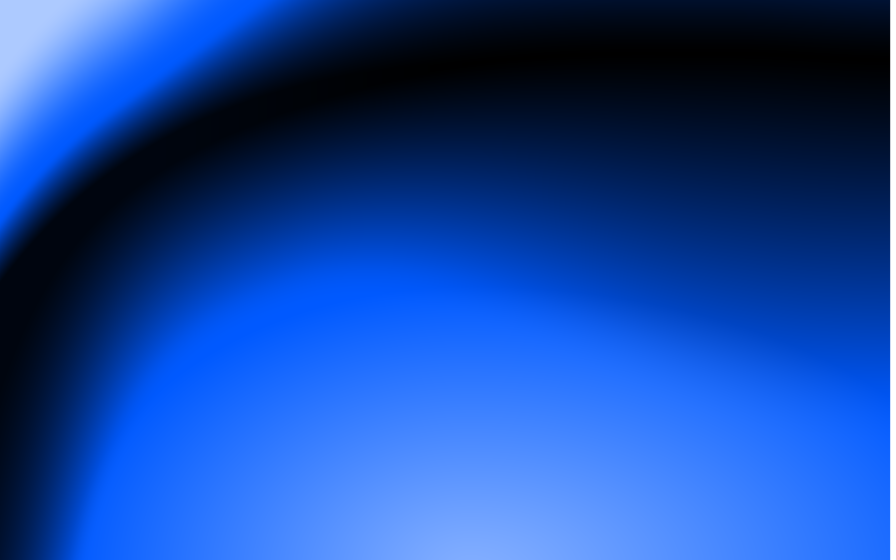
Reproduce this background procedurally as a Shadertoy shader.

```glsl
// A dark arched crease divides two soft blue glows: a pale one in the upper
// left corner and a broad one rising from the bottom. Each glow is shaded by
// its height from the crease, then lifted towards white by a highlight.

const vec3 BLUE = vec3(0.0, 0.35, 1.0);
const vec3 WHITE = vec3(1.0);
const float MARGIN_START = 0.9935;

// Height of the crease: nearly level at right, falling steeply at left.
float creaseHeight(float x) {
    float u = max(1.15 - x, 0.0) / 1.15;
    float u2 = u * u;
    float rightDip = 0.012 * smoothstep(1.3, 1.6, x);
    return 0.904 - 0.25 * u2 - 0.176 * u2 * u2 * u2 - rightDip;
}

// Minimum of a and b with a rounded join of width k.
float softMin(float a, float b, float k) {
    float h = max(k - abs(a - b), 0.0) / k;
    return min(a, b) - 0.25 * k * h * h;
}

// Black to blue by brightness, then blue to white by highlight.
vec3 shade(float brightness, float highlight) {
    return mix(BLUE * softMin(brightness, 1.0, 0.12), WHITE, highlight);
}

// Corner glow above the crease; its falloff widens towards the right.
vec3 outerGlow(float x, float height) {
    float spread = mix(1.0, 2.7, smoothstep(0.2, 0.94, x));
    float h = height / spread;
    return shade(pow(h / 0.125, 1.4), 0.68 * smoothstep(0.125, 0.4, h));
}

// Broad glow below the crease; slow to brighten at the left and right sides.
vec3 innerGlow(vec2 p, float depth) {
    float leftShade = 1.52 * exp(-11.4 * p.x);
    float rightShade = 0.28 * smoothstep(0.52, 1.46, p.x);
    float brightness = pow(depth / (0.344 + leftShade + rightShade), 1.2);

    vec2 offset = p - vec2(0.84, -0.02);
    float halfWidth = offset.x < 0.0 ? 0.72 : 0.95;
    float radius = length(vec3(offset / vec2(halfWidth, 0.51), 0.08));
    return shade(brightness, 0.55 * max(1.0 - radius, 0.0));
}

void mainImage(out vec4 fragColor, in vec2 fragCoord) {
    vec2 uv = fragCoord / iResolution.xy;
    vec2 p = vec2(uv.x * 1.6, uv.y);
    float height = p.y - creaseHeight(p.x);

    vec3 color = height > 0.0 ? outerGlow(p.x, height) : innerGlow(p, -height);

    // Faint light left inside the crease, strongest at the left.
    float creaseLight = 0.06 * (1.0 - smoothstep(0.2, 0.9, p.x));
    color = max(color, BLUE * creaseLight);

    // Narrow white margin on the right edge.
    float edge = 0.75 / iResolution.x;
    color = mix(color, WHITE, smoothstep(-edge, edge, uv.x - MARGIN_START));
    fragColor = vec4(color, 1.0);
}
```
